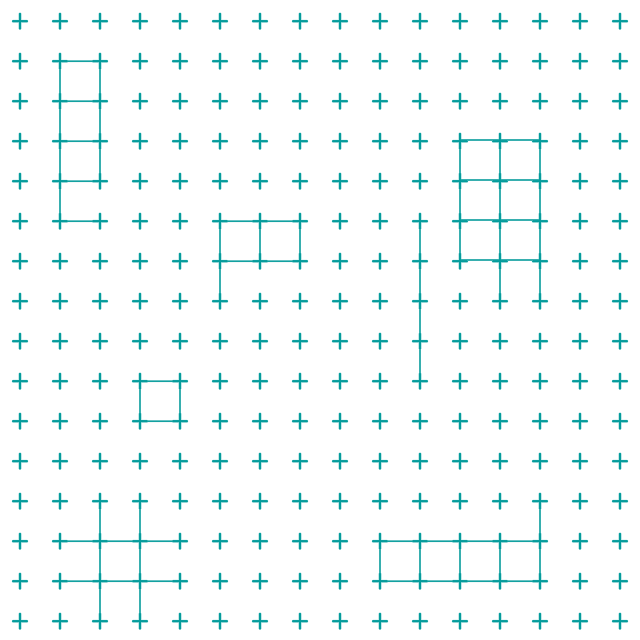
Reproduce this pattern procedurally as a three.js fragment shader.

```glsl
varying vec2 vUv;

// Boxes hold first column, first row, last column, last row, counted from the top left.

// Distance to the vertical lines on every column of a box
float uprights(vec2 p, vec4 box) {
  vec2 nearest = clamp(vec2(floor(p.x + 0.5), p.y), box.xy, box.zw);
  return distance(p, nearest);
}

// Distance to the horizontal lines on every row of a box
float rungs(vec2 p, vec4 box) {
  return uprights(p.yx, box.yxwz);
}

float lattice(vec2 p, vec4 box) {
  return min(uprights(p, box), rungs(p, box));
}

// Plus sign with rounded ends on every grid node
float crosses(vec2 p) {
  vec2 c = abs(p - floor(p + 0.5));
  float across = length(vec2(max(c.x - 0.17, 0.0), c.y));
  float upright = length(vec2(c.x, max(c.y - 0.18, 0.0)));
  return min(across, upright);
}

// Thin lines joining some of the nodes
float links(vec2 p) {
  // tall ladder with an open last step
  float d = rungs(p, vec4(1, 1, 2, 5));
  d = min(d, uprights(p, vec4(1, 1, 1, 5)));
  d = min(d, uprights(p, vec4(2, 1, 2, 4)));

  // pair of cells with a tail
  d = min(d, lattice(p, vec4(5, 5, 7, 6)));
  d = min(d, uprights(p, vec4(5, 5, 5, 7)));

  // lone upright
  d = min(d, uprights(p, vec4(10, 5, 10, 9)));

  // large block with two tails, set slightly high
  vec2 raised = p + vec2(0.0, 0.03);
  d = min(d, lattice(raised, vec4(11, 3, 13, 6)));
  d = min(d, uprights(raised, vec4(12, 3, 13, 7)));

  // single cell
  d = min(d, lattice(p, vec4(3, 9, 4, 10)));

  // crossed pairs
  d = min(d, uprights(p, vec4(2, 12, 3, 15)));
  d = min(d, rungs(p, vec4(1, 13, 4, 14)));

  // wide ladder with a mast
  d = min(d, lattice(p, vec4(9, 13, 13, 14)));
  return min(d, uprights(p, vec4(13, 12, 13, 14)));
}

// Coverage of a stroke from its half width
float stroke(float d, float halfWidth, float soft) {
  return 1.0 - smoothstep(halfWidth - soft, halfWidth + soft, d);
}

void main() {
  // 16 by 16 nodes, rows running downwards
  vec2 p = vec2(vUv.x, 1.0 - vUv.y) * 16.0 - vec2(0.5, 0.53);
  float soft = max(fwidth(p.x) * 0.7, 0.012);

  float ink = max(stroke(crosses(p), 0.031, soft), stroke(links(p), 0.02, soft));
  vec3 teal = vec3(0.02, 0.61, 0.61);
  gl_FragColor = vec4(mix(vec3(1.0), teal, ink), 1.0);
}
```
